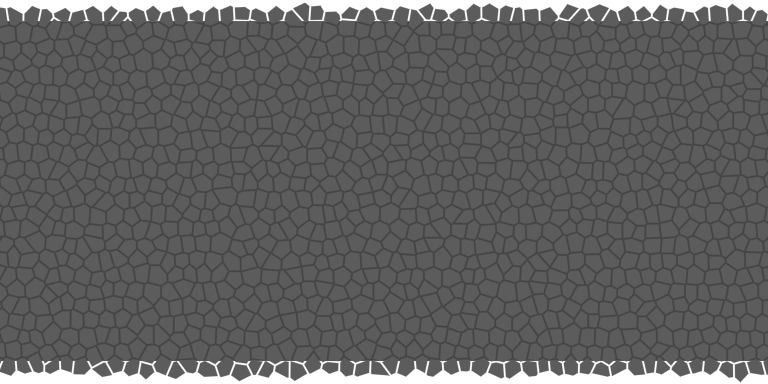
This pattern is drawn by a WebGL 1 fragment shader. Its source:

```glsl
precision highp float;
// Grey cobblestone paving: irregular polygon stones in rows, with ragged rows on white at top and bottom.

uniform vec2 u_resolution;

// Lengths are fractions of the canvas height.
const vec3 STONE_COLOR = vec3(0.362, 0.362, 0.362);
const vec3 JOINT_COLOR = vec3(0.268, 0.273, 0.273);
const vec3 PAPER_COLOR = vec3(1.0);
const float ROW_COUNT = 24.0;
const float STONE_SIZE = 0.0398;   // row height and mean stone width
const float PAVING_BOTTOM = 0.023; // mean lower edge of the stones
const float JOINT_WIDTH = 0.0049;
const float BED_BOTTOM = 0.060;    // dark bed behind the joints
const float BED_TOP = 0.945;
const float JITTER = 0.64;         // irregularity, in stones
const float ROW_SHIFT = 0.5;       // brick offset of every other row
const float SOFTNESS = 0.75;       // edge smoothing, in pixels

// Two random values in 0..1 from a cell index, without sine.
vec2 hash2(vec2 p) {
    vec3 q = fract(p.xyx * vec3(0.1031, 0.1030, 0.0973));
    q += dot(q, q.yzx + 33.33);
    return fract((q.xx + q.yz) * q.zy);
}

// Centre of the stone that lies "offset" cells away from point p.
vec2 stoneCentre(vec2 p, vec2 offset) {
    float row = floor(p.y) + offset.y;
    float shift = ROW_SHIFT * mod(row, 2.0);
    float column = floor(p.x - shift) + offset.x;
    vec2 jitter = (hash2(vec2(column, row) + 71.0) - 0.5) * JITTER;
    return vec2(column + 0.5 + shift, row + 0.5) + jitter;
}

// x: distance to the nearest stone border, y: row of the stone.
vec2 paving(vec2 p) {
    vec2 nearest = vec2(0.0);
    float best = 100.0;
    for (int j = -2; j <= 2; j++) {
        for (int i = -2; i <= 2; i++) {
            vec2 toCentre = stoneCentre(p, vec2(float(i), float(j))) - p;
            float d = dot(toCentre, toCentre);
            if (d < best) {
                best = d;
                nearest = toCentre;
            }
        }
    }

    // Distance to the bisectors with the neighbouring stones.
    float border = 100.0;
    for (int j = -2; j <= 2; j++) {
        for (int i = -2; i <= 2; i++) {
            vec2 toCentre = stoneCentre(p, vec2(float(i), float(j))) - p;
            vec2 across = toCentre - nearest;
            if (dot(across, across) > 0.0001) {
                border = min(border, dot(0.5 * (nearest + toCentre), normalize(across)));
            }
        }
    }
    return vec2(border, floor(p.y + nearest.y));
}

void main() {
    vec2 uv = gl_FragCoord.xy / u_resolution.y;
    float soft = SOFTNESS / u_resolution.y;

    // Stones, kept only in the paved rows.
    vec2 stone = paving((uv - vec2(0.0, PAVING_BOTTOM)) / STONE_SIZE);
    float inset = stone.x * STONE_SIZE - 0.5 * JOINT_WIDTH;
    float paved = step(0.0, stone.y) * step(stone.y, ROW_COUNT - 1.0);
    float stoneMask = smoothstep(-soft, soft, inset) * paved;

    // Straight-edged bed that darkens the inner joints.
    float bedDepth = min(uv.y - BED_BOTTOM, BED_TOP - uv.y);
    float bedMask = smoothstep(-soft, soft, bedDepth);

    vec3 color = mix(PAPER_COLOR, JOINT_COLOR, bedMask);
    color = mix(color, STONE_COLOR, stoneMask);
    gl_FragColor = vec4(color, 1.0);
}
```
